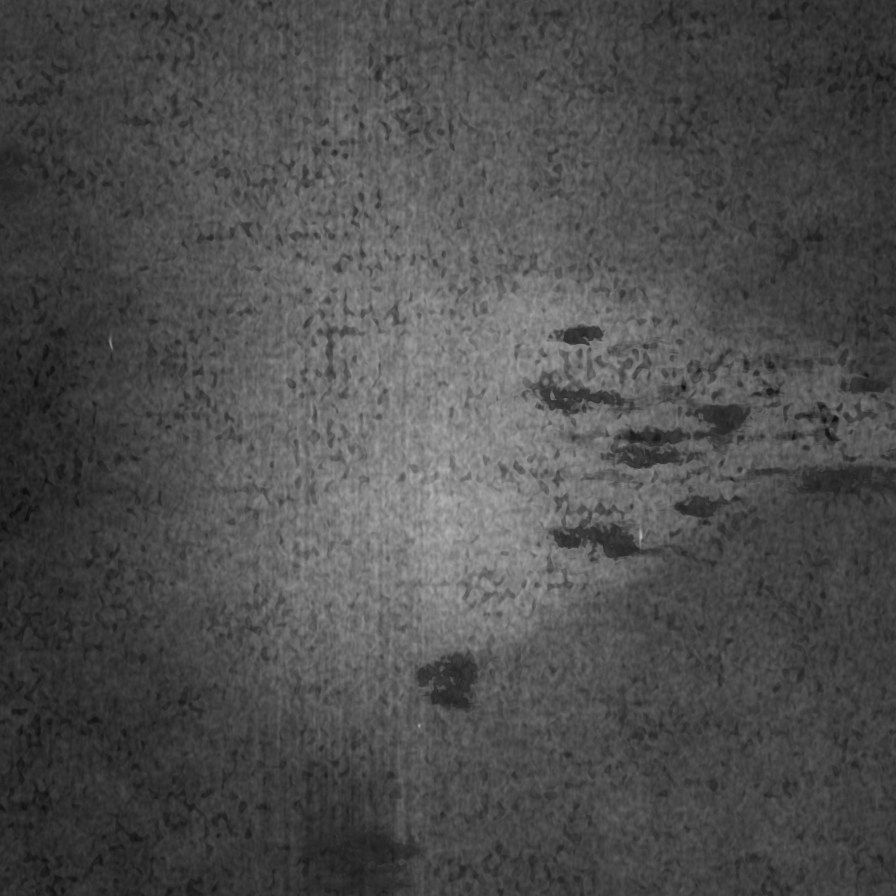
A WebGL 2 fragment shader for this texture:

```glsl
#version 300 es
precision highp float;

uniform vec2 u_resolution;
out vec4 fragColor;

vec2 hashGradient(vec2 cell) {
    float h = fract(sin(dot(cell, vec2(127.1, 311.7))) * 43758.5);
    return vec2(cos(6.2832 * h), sin(6.2832 * h));
}

float gradientNoise(vec2 p) {
    vec2 i = floor(p), f = fract(p);
    vec2 u = f * f * f * (f * (f * 6.0 - 15.0) + 10.0);
    float a = dot(hashGradient(i), f);
    float b = dot(hashGradient(i + vec2(1, 0)), f - vec2(1, 0));
    float c = dot(hashGradient(i + vec2(0, 1)), f - vec2(0, 1));
    float d = dot(hashGradient(i + vec2(1, 1)), f - vec2(1, 1));
    return 1.4 * mix(mix(a, b, u.x), mix(c, d, u.x), u.y);
}

float fbm(vec2 p) {
    float sum = 0.0, amp = 0.6;
    for (int k = 0; k < 4; k++) {
        sum += amp * gradientNoise(p);
        p = mat2(1.6, 1.2, -1.2, 1.6) * p + 7.3;
        amp *= 0.55;
    }
    return sum;
}

// Soft elliptical falloff
float glow(vec2 p, vec2 centre, vec2 radius) {
    vec2 d = (p - centre) / radius;
    return exp(-dot(d, d));
}

// Dark stains: centre and radius of each
const vec4 STAINS[12] = vec4[](
    vec4(0.745, 0.512, 0.050, 0.011), vec4(0.725, 0.491, 0.055, 0.011),
    vec4(0.815, 0.536, 0.060, 0.012), vec4(0.668, 0.396, 0.055, 0.020),
    vec4(0.780, 0.435, 0.025, 0.014), vec4(0.945, 0.467, 0.080, 0.016),
    vec4(0.630, 0.555, 0.065, 0.013), vec4(0.650, 0.627, 0.032, 0.010),
    vec4(0.960, 0.570, 0.025, 0.010), vec4(0.500, 0.240, 0.035, 0.030),
    vec4(0.400, 0.040, 0.060, 0.035), vec4(0.010, 0.805, 0.025, 0.035));

float stainBody(vec2 p) {
    float body = 0.0;
    for (int k = 0; k < 12; k++)
        body = max(body, glow(p, STAINS[k].xy, STAINS[k].zw * 1.3));
    return body;
}

void main() {
    vec2 uv = gl_FragCoord.xy / u_resolution;
    vec2 p = uv + 0.0025 * vec2(gradientNoise(uv * 70.0), gradientNoise(uv * 70.0 + 31.0));
    float cloud = fbm(uv * 7.0);
    float mottle = fbm(uv * vec2(24.0, 28.0) + 11.0);

    // Broad light and shade
    float shade = 0.225 + 0.04 * cloud + 0.035 * mottle;
    shade += 0.24 * glow(uv, vec2(0.42, 0.46), vec2(0.23, 0.32));
    shade += 0.05 * glow(uv, vec2(0.46, 0.40), vec2(0.15, 0.13));
    shade += 0.10 * glow(uv, vec2(0.43, 0.85), vec2(0.30, 0.25));
    shade += 0.05 * glow(uv, vec2(0.78, 0.22), vec2(0.25, 0.30));
    shade += 0.05 * glow(uv, vec2(0.70, 0.70), vec2(0.20, 0.15));
    shade -= 0.09 * glow(uv, vec2(0.0, 0.50), vec2(0.15, 0.24));
    shade -= 0.06 * glow(uv, vec2(0.15, 0.05), vec2(0.30, 0.25));
    shade -= 0.03 * glow(uv, vec2(1.0, 0.90), vec2(0.20, 0.30));

    // Worn wedge narrowing to the right
    float top = 0.69 - 0.30 * (uv.x - 0.55) + 0.05 * cloud;
    float bottom = 0.27 + 0.20 * smoothstep(0.48, 0.95, uv.x) + 0.03 * cloud;
    float wedge = smoothstep(-0.07, 0.05, top - uv.y) * smoothstep(-0.03, 0.04, uv.y - bottom)
        * smoothstep(0.38, 0.62, uv.x);
    shade += 0.13 * wedge;

    // Vertical fibres and the seam
    float fibreBand = smoothstep(0.22, 0.34, uv.x) * smoothstep(0.54, 0.46, uv.x);
    float fibre = gradientNoise(vec2(uv.x * 130.0, uv.y * 4.0))
        + 0.6 * gradientNoise(vec2(uv.x * 260.0 + 9.0, uv.y * 7.0));
    shade += 0.04 * fibre * fibreBand;
    float seam = smoothstep(0.438, 0.441, uv.x) * smoothstep(0.53, 0.45, uv.x);
    shade += 0.03 * seam * smoothstep(0.28, 0.05, uv.y);
    shade -= 0.035 * smoothstep(0.25, 0.44, uv.x) * smoothstep(0.441, 0.438, uv.x)
        * smoothstep(0.22, 0.06, uv.y);
    shade += 0.04 * glow(uv, vec2(0.49, 0.43), vec2(0.015, 0.12));

    // Brushed dabs, partly flattened into tones
    float dabs = gradientNoise(p * vec2(120.0, 85.0))
        + 0.8 * gradientNoise(p * vec2(215.0, 150.0) + 17.0)
        + 0.5 * fbm(p * vec2(40.0, 46.0));
    float steps = dabs * 4.0;
    float flatDabs = (floor(steps) + smoothstep(0.25, 0.75, fract(steps))) / 4.0;
    float grain = gradientNoise(uv * vec2(260.0, 180.0) + 5.0);
    float light = smoothstep(0.18, 0.45, shade);
    shade += mix(0.040, 0.072, light) * (flatDabs + 0.5 * grain);

    // Scattered pits, denser on the worn area
    float pits = gradientNoise(p * vec2(110.0, 85.0) + 53.0) + 0.9 * fbm(uv * vec2(12.0, 18.0) + 4.0);
    float pitting = max(wedge, glow(uv, vec2(0.40, 0.66), vec2(0.20, 0.27)));
    shade -= mix(0.06, 0.14, pitting) * smoothstep(0.25, 0.7, pits);

    // Flat streaks and ragged stains
    float streak = fbm(p * vec2(18.0, 48.0) + 2.0);
    shade -= 0.14 * wedge * smoothstep(0.48, 0.75, uv.x) * smoothstep(0.08, 0.45, streak);
    float body = stainBody(p + vec2(0.012, 0.008) * vec2(mottle, streak));
    float stains = smoothstep(0.42, 0.85, body + body * (0.45 * dabs + 0.9 * streak));
    shade = mix(shade, 0.14 + 0.04 * flatDabs, 0.8 * stains);

    // Small bright scratches
    float scratch = glow(p, vec2(0.715, 0.400), vec2(0.0015, 0.010))
        + glow(p, vec2(0.124, 0.616), vec2(0.0015, 0.007))
        + glow(p, vec2(0.467, 0.190), vec2(0.002, 0.003));
    shade += 0.35 * scratch;

    fragColor = vec4(vec3(clamp(shade, 0.03, 0.9)), 1.0);
}
```
